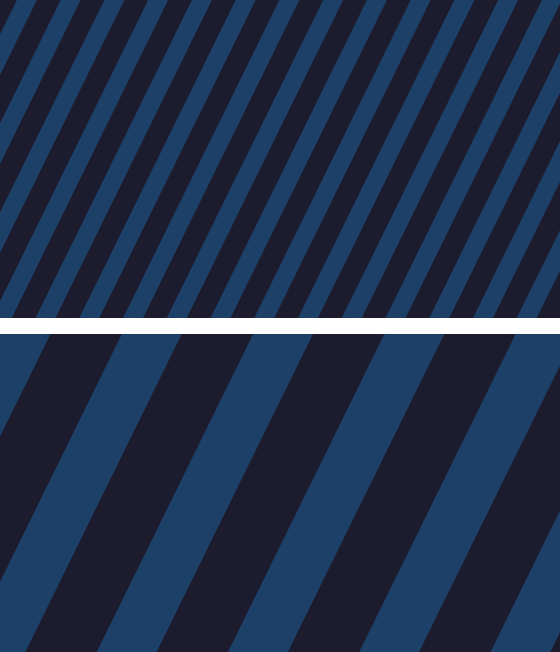
Top: the whole. Bottom: its middle third, enlarged.
Give the GLSL for this pattern, as a Shadertoy shader.

```glsl
// Even diagonal stripes of steel blue on a dark navy ground.
// The canvas is projected onto the stripe normal, repeated with fract,
// and each band is cut out by its signed distance with a smoothed edge.

const vec3  GROUND_COLOR  = vec3(0.108, 0.108, 0.180);
const vec3  STRIPE_COLOR  = vec3(0.108, 0.252, 0.408);
const float STRIPE_ANGLE  = 1.1137;  // lean from horizontal, radians
const float REPEATS       = 12.8;    // stripes across the canvas width
const float STRIPE_SHARE  = 0.456;   // stripe width / repeat
const float STRIPE_OFFSET = 0.040;   // first stripe centre at the origin, in repeats

// Signed distance to the nearest stripe, negative inside; p in canvas widths.
float stripeDistance(vec2 p) {
    vec2 normal = vec2(sin(STRIPE_ANGLE), -cos(STRIPE_ANGLE));
    float period = normal.x / REPEATS;
    float phase = dot(p, normal) / period - STRIPE_OFFSET;
    float fromCentre = abs(fract(phase + 0.5) - 0.5);
    return (fromCentre - 0.5 * STRIPE_SHARE) * period;
}

void mainImage(out vec4 fragColor, in vec2 fragCoord) {
    float pixel = 1.0 / iResolution.x;
    float d = stripeDistance(fragCoord * pixel);

    // One pixel of edge coverage
    float coverage = clamp(0.5 - d / pixel, 0.0, 1.0);
    fragColor = vec4(mix(GROUND_COLOR, STRIPE_COLOR, coverage), 1.0);
}
```
